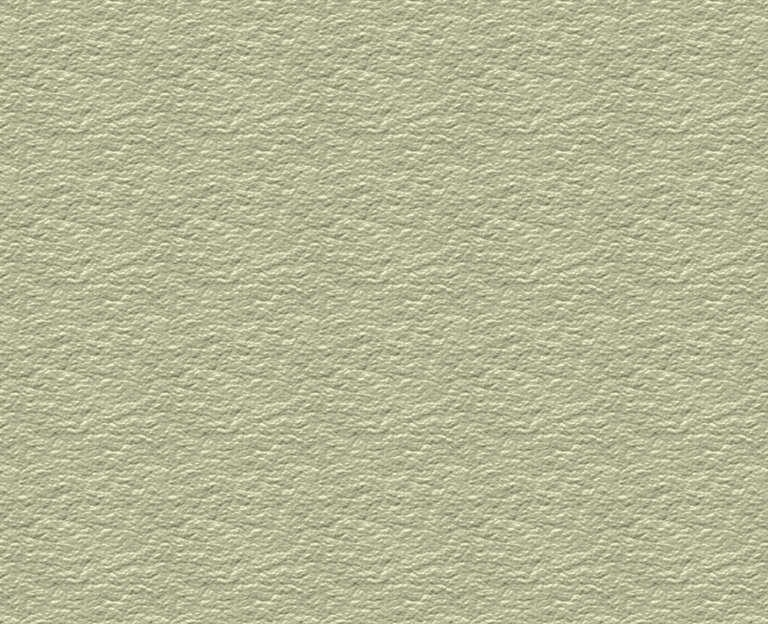
This texture is drawn by a WebGL 2 fragment shader. Its source:

```glsl
#version 300 es
precision highp float;
uniform vec2 u_resolution;
out vec4 fragColor;

#define REPEATS vec2(5.12, 4.16)
#define LIGHT_STEP vec2(-0.004, 0.011)
#define RELIEF 0.9
#define CREASE 2.2
#define GLINT 0.9
#define BASE_TONE 0.61
#define PATCH_TONE 0.06
#define GRAIN_TONE 0.05
#define WARP 0.006
#define SHADOW vec3(0.43, 0.43, 0.32)
#define HIGHLIGHT vec3(0.88, 0.89, 0.75)

const float TAU = 6.2831853;

vec2 hash2(vec2 p) {
    vec3 q = fract(p.xyx * vec3(0.1031, 0.1030, 0.0973));
    q += dot(q, q.yzx + 33.33);
    return fract((q.xx + q.yz) * q.zy);
}

// Distance to the nearest cell point, wrapping at the tile edge
float cellular(vec2 tile, vec2 cells, float seed) {
    vec2 p = tile * cells;
    vec2 cell = floor(p);
    float nearest = 4.0;
    for (int y = -1; y <= 1; y++) {
        for (int x = -1; x <= 1; x++) {
            vec2 neighbour = cell + vec2(x, y);
            vec2 point = neighbour + hash2(mod(neighbour, cells) + seed);
            vec2 offset = point - p;
            nearest = min(nearest, dot(offset, offset));
        }
    }
    return sqrt(nearest);
}

// Flat wide bumps with sharp creases, from coarse to fine
float paperHeight(vec2 p) {
    p += WARP * vec2(sin(TAU * (2.0 * p.y + p.x)),
                     sin(TAU * (4.0 * p.x + p.y)) + 0.5 * sin(TAU * (7.0 * p.x - 3.0 * p.y)));
    return -0.55 * cellular(p, vec2(7.0, 13.0), 3.0)
           -0.50 * cellular(p, vec2(16.0, 28.0), 17.0)
           -0.32 * cellular(p, vec2(34.0, 47.0), 41.0);
}

// Broad light and dark areas inside each repeat
float patches(vec2 p) {
    vec2 q = TAU * (p - vec2(0.63, 0.33));
    return 0.4 * cos(q.x) * (0.5 + 0.5 * cos(q.y)) + 0.3 * cos(2.0 * q.y + sin(q.x))
         + 0.3 * sin(2.0 * q.x + 3.0 * q.y + sin(q.y));
}

// Fine diagonal tooth
float grain(vec2 p) {
    return 0.5 * sin(TAU * (25.0 * p.x - 24.0 * p.y))
         + 0.5 * sin(TAU * (24.0 * p.x + 25.0 * p.y));
}

void main() {
    vec2 uv = gl_FragCoord.xy / u_resolution;
    // Tiles start at the top left corner
    vec2 tile = vec2(uv.x, uv.y - 1.0) * REPEATS;

    // Side lighting from above, stronger on steep faces
    float relief = paperHeight(tile) - paperHeight(tile + LIGHT_STEP);
    float tone = BASE_TONE + relief * (RELIEF + CREASE * abs(relief) + GLINT * relief);
    tone += PATCH_TONE * patches(tile) + GRAIN_TONE * grain(tile);

    vec3 color = mix(SHADOW, HIGHLIGHT, clamp(tone, -0.2, 1.1));
    fragColor = vec4(color, 1.0);
}
```
